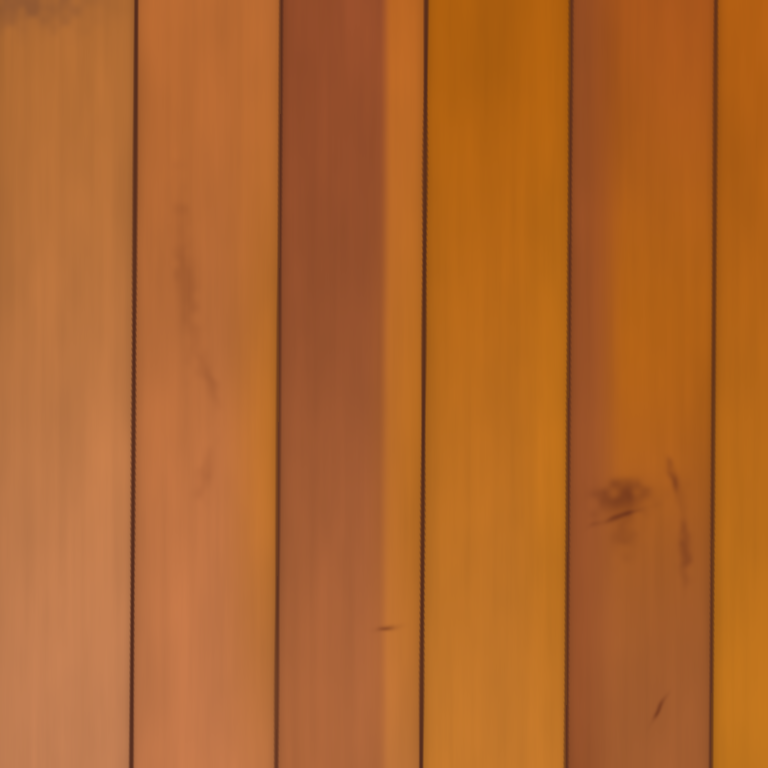
Give the GLSL for this texture, as a WebGL 1 fragment shader.

```glsl
precision highp float;
// Six upright varnished timber planks, parted by thin, slightly leaning seams.
// Each plank blends a top and a bottom tone, then gets edge tints, stretched
// noise for grain, soft knots and scratches, and a worn dark seam.
uniform vec2 u_resolution;

#define PITCH 0.1887        // plank width
#define OFFSET 0.0177       // part of the first plank cut off at the left
#define LEAN 0.0065         // sideways drift of the seams from bottom to top
#define SEAM_HALF 0.0026    // half width of a seam
#define GRAIN 0.035         // strength of the fine grain
#define BLOTCH 0.075        // strength of the broad stains
#define SEAM_COLOR vec3(0.31, 0.16, 0.11)
#define KNOT_COLOR vec3(0.42, 0.20, 0.11)
#define HONEY_COLOR vec3(0.76, 0.45, 0.08)
#define HEART_COLOR vec3(0.57, 0.30, 0.16)

float hash(vec2 p) {
  return fract(sin(dot(p, vec2(127.1, 311.7))) * 43758.5453);
}

float noise(vec2 p) {
  vec2 i = floor(p), f = fract(p);
  f = f * f * (3.0 - 2.0 * f);
  return mix(mix(hash(i), hash(i + vec2(1.0, 0.0)), f.x),
             mix(hash(i + vec2(0.0, 1.0)), hash(i + 1.0), f.x), f.y);
}

float fbm(vec2 p) {
  float sum = 0.0, amp = 0.5;
  for (int i = 0; i < 4; i++) {
    sum += amp * noise(p);
    p = p * 2.03 + 17.3;
    amp *= 0.5;
  }
  return sum;
}

// Soft rotated ellipse with a ragged outline
float stain(vec2 p, vec2 center, vec2 radius, float angle) {
  vec2 d = p - center;
  float c = cos(angle), s = sin(angle);
  vec2 q = vec2(c * d.x + s * d.y, c * d.y - s * d.x) / radius;
  q += 0.9 * (vec2(noise(p * 70.0), noise(p * 70.0 + 31.0)) - 0.5);
  return exp(-dot(q, q));
}

// Base tone of a plank, from bottom (y = 0) to top (y = 1)
vec3 plankTone(float id, float y) {
  vec3 low, high;
  if (id < 0.5)      { low = vec3(0.775, 0.505, 0.335); high = vec3(0.690, 0.420, 0.200); }
  else if (id < 1.5) { low = vec3(0.755, 0.465, 0.290); high = vec3(0.715, 0.410, 0.195); }
  else if (id < 2.5) { low = vec3(0.670, 0.395, 0.230); high = vec3(0.570, 0.295, 0.165); }
  else if (id < 3.5) { low = vec3(0.765, 0.470, 0.175); high = vec3(0.685, 0.375, 0.060); }
  else if (id < 4.5) { low = vec3(0.625, 0.360, 0.190); high = vec3(0.640, 0.325, 0.110); }
  else               { low = vec3(0.740, 0.450, 0.115); high = vec3(0.690, 0.365, 0.075); }
  return mix(low, high, smoothstep(-0.05, 1.0, y));
}

void main() {
  vec2 uv = gl_FragCoord.xy / u_resolution;
  float pixel = 1.0 / u_resolution.x;
  float across = (uv.x - LEAN * uv.y + OFFSET) / PITCH;
  float id = floor(across);
  float local = fract(across);

  vec3 color = plankTone(id, uv.y);

  // Tints that run along single planks
  float isSplit = 1.0 - step(0.5, abs(id - 2.0));
  float isKnotty = 1.0 - step(0.5, abs(id - 4.0));
  float sapwood = smoothstep(0.68, 0.77, local + 0.02 * uv.y - 0.02);
  color = mix(color, mix(vec3(0.75, 0.46, 0.24), vec3(0.73, 0.40, 0.14), uv.y),
              isSplit * sapwood);
  float honeyBand = smoothstep(0.55, 1.0, local) * exp(-8.0 * pow(uv.y - 0.42, 2.0));
  color = mix(color, HONEY_COLOR, 0.5 * honeyBand * (1.0 - isKnotty) * step(0.5, id));
  color = mix(color, vec3(0.69, 0.38, 0.08),
              isKnotty * 0.9 * smoothstep(0.15, 0.42, local) * exp(-14.0 * pow(uv.y - 0.58, 2.0)));
  color = mix(color, HEART_COLOR, isKnotty * 0.65 * (1.0 - smoothstep(0.05, 0.38, local)));

  // Grain and broad stains, shifted for each plank
  vec2 shift = vec2(id * 13.7, id * 5.3);
  float fine = fbm(vec2(uv.x * 85.0, uv.y * 3.0) + shift) - 0.47;
  float broad = fbm(vec2(uv.x * 14.0, uv.y * 4.5) + shift) - 0.47;
  color *= 1.0 + 2.0 * GRAIN * fine + 2.0 * BLOTCH * broad;

  // Knots, scratches and faint wisps
  float knots = 0.75 * stain(uv, vec2(0.813, 0.352), vec2(0.030, 0.021), 0.1);
  knots += 0.55 * stain(uv, vec2(0.806, 0.327), vec2(0.030, 0.004), 0.3);
  knots += 0.30 * stain(uv, vec2(0.815, 0.305), vec2(0.016, 0.026), 0.0);
  knots += 0.55 * stain(uv, vec2(0.877, 0.375), vec2(0.006, 0.022), 0.3);
  knots += 0.45 * stain(uv, vec2(0.892, 0.285), vec2(0.007, 0.050), 0.0);
  knots += 0.65 * stain(uv, vec2(0.859, 0.078), vec2(0.003, 0.015), -0.5);
  knots += 0.50 * stain(uv, vec2(0.503, 0.182), vec2(0.014, 0.004), 0.1);
  knots += 0.20 * stain(uv, vec2(0.240, 0.650), vec2(0.012, 0.090), 0.1);
  knots += 0.18 * stain(uv, vec2(0.270, 0.510), vec2(0.008, 0.035), 0.3);
  knots += 0.16 * stain(uv, vec2(0.268, 0.380), vec2(0.010, 0.030), -0.2);
  color = mix(color, KNOT_COLOR, min(knots, 0.85));
  color = mix(color, vec3(0.45, 0.28, 0.20), 0.5 * stain(uv, vec2(0.02, 1.0), vec2(0.08, 0.03), 0.0));

  // Seams, with uneven width, a rope-like ripple and a soft shadow
  float seamId = floor(across + 0.5);
  float dist = abs(across - seamId) * PITCH;
  float wear = noise(vec2(seamId * 7.1, uv.y * 9.0));
  float ripple = sin((uv.x + uv.y) * 800.0) * smoothstep(0.3, 0.8, noise(vec2(seamId * 3.7, uv.y * 4.0)));
  float halfWidth = SEAM_HALF * (0.75 + 0.5 * wear + 0.15 * ripple);
  float line = 1.0 - smoothstep(0.25 * halfWidth, 1.3 * halfWidth + pixel, dist);
  float depth = mix(0.72, 0.95, mod(seamId, 2.0) * step(seamId, 4.0)) - 0.15 * wear;
  color *= 1.0 - 0.20 * exp(-dist / 0.006);
  color = mix(color, SEAM_COLOR, line * depth);

  gl_FragColor = vec4(clamp(color, 0.0, 1.0), 1.0);
}
```
